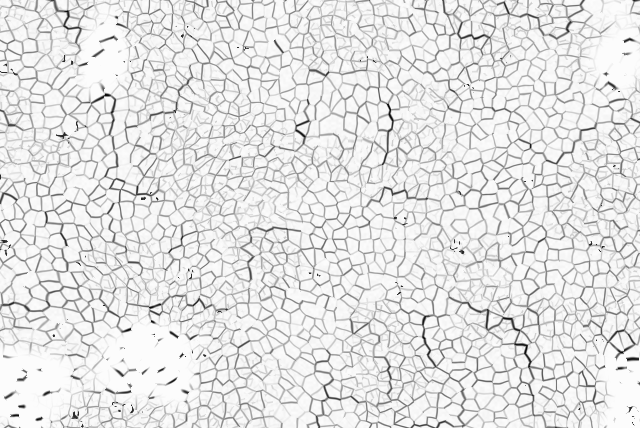
Write a WebGL 1 fragment shader that draws this texture.

```glsl
precision highp float;

uniform vec2 u_resolution;

const vec3 PAPER = vec3(0.99);
const vec3 INK = vec3(0.04);
const float FINE_CELLS = 35.0;
const float HAIR_CELLS = 60.0;
const float CRACK_WIDTH = 0.0036;

float hash(vec2 p) {
  vec3 q = fract(vec3(p.xyx) * 0.1031);
  q += dot(q, q.yzx + 33.33);
  return fract((q.x + q.y) * q.z);
}

vec2 hash2(vec2 p) {
  return vec2(hash(p + 17.3), hash(p + 71.9));
}

float noise(vec2 p) {
  vec2 i = floor(p);
  vec2 f = fract(p);
  f = f * f * (3.0 - 2.0 * f);
  float low = mix(hash(i), hash(i + vec2(1.0, 0.0)), f.x);
  float high = mix(hash(i + vec2(0.0, 1.0)), hash(i + 1.0), f.x);
  return mix(low, high, f.y);
}

vec2 noise2(vec2 p) {
  return vec2(noise(p), noise(p + 43.7)) - 0.5;
}

vec2 seed(vec2 cell) {
  return cell + 0.5 + 0.86 * (hash2(cell) - 0.5);
}

// Cell whose seed lies nearest to p
vec2 nearestCell(vec2 p) {
  vec2 home = floor(p);
  vec2 best = home;
  float bestDistance = 9.0;
  for (int y = -1; y <= 1; y++) {
    for (int x = -1; x <= 1; x++) {
      vec2 cell = home + vec2(float(x), float(y));
      float d = distance(p, seed(cell));
      if (d < bestDistance) {
        bestDistance = d;
        best = cell;
      }
    }
  }
  return best;
}

// Strength of a long crack: fine edges that part two coarse plates
float plateCrack(vec2 a, vec2 b, float plateSize) {
  vec2 plateA = nearestCell(a / plateSize);
  vec2 plateB = nearestCell(b / plateSize);
  float parted = step(0.5, distance(plateA, plateB));
  float chosen = smoothstep(0.45, 0.95, hash(plateA + plateB + 5.0));
  return parted * chosen * (0.35 + 0.65 * noise((a + b) * 0.12));
}

// Crack darkness along cell borders; worn areas keep only short dark flakes
float cracks(vec2 p, float width, vec2 strengthRange, float worn, float plates) {
  vec2 home = nearestCell(p);
  vec2 a = seed(home);
  float ink = 0.0;
  for (int y = -2; y <= 2; y++) {
    for (int x = -2; x <= 2; x++) {
      vec2 cell = home + vec2(float(x), float(y));
      vec2 b = seed(cell);
      vec2 normal = normalize(b - a + 0.00001);
      float d = dot(0.5 * (a + b) - p, normal);
      if (cell != home && d < width * 1.8) {
        float pick = hash(home + cell + 0.37);
        float strength = mix(strengthRange.x, strengthRange.y, pick);
        strength *= smoothstep(0.03, 0.18, pick);
        float major = plates * plateCrack(a, b, 5.5);
        float flake = plates * step(0.66, pick) * smoothstep(0.3, 0.9, abs(normal.y));
        flake *= smoothstep(0.35, 0.65, noise(p * 1.1));
        strength = mix(strength + 0.6 * major, 0.95 * flake, worn);
        float reach = width * (1.0 + 0.45 * major + 0.6 * worn * flake);
        ink = max(ink, strength * (1.0 - smoothstep(0.0, reach, d)));
      }
    }
  }
  return ink;
}

float patchAt(vec2 p, vec2 center, vec2 size) {
  vec2 q = (p - center) / size;
  return exp(-dot(q, q));
}

// Places where the thin cracks have faded out
float wornAreas(vec2 p) {
  float area = patchAt(p, vec2(0.24, 0.87), vec2(0.07, 0.14));
  area += patchAt(p, vec2(0.03, 0.08), vec2(0.13, 0.13));
  area += patchAt(p, vec2(0.36, 0.15), vec2(0.16, 0.13));
  area += patchAt(p, vec2(1.45, 0.88), vec2(0.09, 0.17));
  area += patchAt(p, vec2(1.47, 0.08), vec2(0.08, 0.15));
  return smoothstep(0.4, 0.8, area + 0.5 * (noise(p * 14.0) - 0.5));
}

// Sparse chips, slightly wider than tall
float chips(vec2 p) {
  vec2 q = p * vec2(24.0, 32.0) + 1.2 * noise2(p * 90.0);
  vec2 cell = floor(q);
  vec2 center = 0.3 + 0.4 * hash2(cell + 9.0);
  float size = 0.08 + 0.16 * hash(cell + 3.0);
  float shape = 1.0 - smoothstep(size * 0.4, size, length(fract(q) - center));
  return shape * step(0.955, hash(cell + 31.0));
}

void main() {
  vec2 p = gl_FragCoord.xy / u_resolution.y;
  float width = max(CRACK_WIDTH, 1.0 / u_resolution.y);
  float worn = wornAreas(p);

  // Slow warp varies cell size; fast warp roughens the lines
  vec2 warped = p + 0.06 * noise2(p * 4.0) + 0.004 * noise2(p * 55.0);
  float fade = 0.75 + 0.5 * noise(p * 9.0 + 20.0);
  float fine = fade * cracks(warped * FINE_CELLS + 40.0, width * FINE_CELLS,
                             vec2(0.13, 0.52), worn, 1.0);
  float hair = cracks(warped * HAIR_CELLS + 90.0, width * HAIR_CELLS,
                      vec2(-0.12, 0.2), worn, 0.0);
  hair *= smoothstep(0.3, 0.6, noise(p * 8.0 + 7.0));

  float ink = max(max(fine, hair), 0.85 * chips(p));
  ink += 0.035 * (1.0 - worn) * noise(p * 170.0);
  gl_FragColor = vec4(mix(PAPER, INK, clamp(ink, 0.0, 1.0)), 1.0);
}
```
